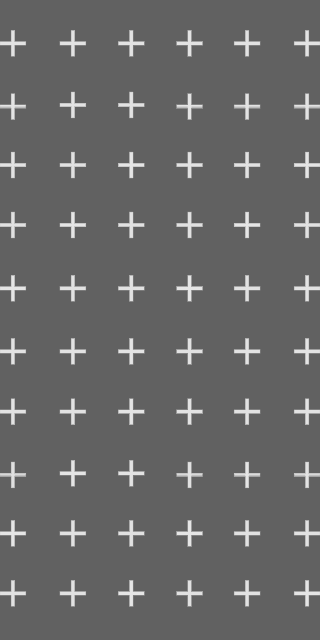
This pattern is drawn by a Shadertoy shader. Its source:

```glsl
const vec2 CANVAS = vec2(384.0, 768.0);   // design units, y pointing down
const vec2 COUNT = vec2(6.0, 10.0);       // crosses across and down
const vec2 FIRST = vec2(15.5, 52.0);      // centre of the top left cross
const vec2 PITCH = vec2(70.6, 73.667);
const vec2 ARM = vec2(15.6, 2.2);         // half length and half width of a bar
const float SOFTNESS = 1.5;
const float RAISE = 2.0;                  // lift of the stray crosses
const int CYCLE = 6;                      // rows before the drift repeats
const int STRAY_ROW = 1;
const float COLUMN_DRIFT[6] = float[](0.0, 1.4, 0.8, 0.2, -1.4, 0.0);
const float ROW_DRIFT[6] = float[](0.0, 2.3, -1.3, -3.0, -0.7, 1.3);
const vec3 GROUND = vec3(0.38);
const vec3 INK = vec3(0.89);
const vec3 WORN_INK = vec3(0.72);
const float TONE_VARIATION = 0.012;

float boxDistance(vec2 p, vec2 halfSize) {
    vec2 d = abs(p) - halfSize;
    return length(max(d, 0.0)) + min(max(d.x, d.y), 0.0);
}

float coverage(float dist, float blur) {
    return clamp(0.5 - dist / blur, 0.0, 1.0);
}

void mainImage(out vec4 fragColor, in vec2 fragCoord) {
    vec2 uv = fragCoord / iResolution.xy;
    vec2 p = vec2(uv.x, 1.0 - uv.y) * CANVAS;
    float blur = max(SOFTNESS, CANVAS.x / iResolution.x);

    // Nearest cross, with its uneven spacing
    vec2 cell = clamp(round((p - FIRST) / PITCH), vec2(0.0), COUNT - 1.0);
    int column = int(cell.x);
    int row = int(cell.y) % CYCLE;
    vec2 q = p - FIRST - cell * PITCH;
    q -= vec2(COLUMN_DRIFT[column], ROW_DRIFT[row]);

    // Two crosses in each stray row sit higher; the others are worn
    bool stray = row == STRAY_ROW;
    bool raised = stray && (column == 1 || column == 2);
    if (raised) q.y += RAISE;

    float across = coverage(boxDistance(q, ARM), blur);
    float upright = coverage(boxDistance(q, ARM.yx), blur);

    // Layered sines vary the tone, and wear dims the lower edge
    float tone = sin(cell.x * 2.3 + cell.y * 1.7) + sin(cell.x * 4.1 - cell.y * 2.9);
    vec3 ink = INK + TONE_VARIATION * 0.5 * tone;
    float wear = stray && !raised ? smoothstep(-blur, blur, q.y) * (1.0 - upright) : 0.0;
    ink = mix(ink, WORN_INK, wear);

    fragColor = vec4(mix(GROUND, ink, max(across, upright)), 1.0);
}
```
